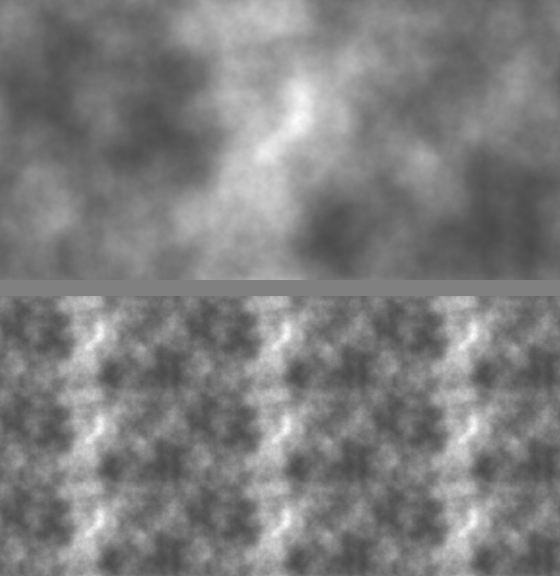
Top, the tile; bottom, the same tile 3 across and 3 down.
A WebGL 1 fragment shader for this texture:

```glsl
precision highp float;
// Soft grey clouds: a bright drifting bank between darker hollows, tiling on all sides.

uniform vec2 u_resolution;

const float TAU = 6.2831853;
const int OCTAVES = 7;
const vec2 BASE_CELLS = vec2(6.0, 3.0);

// Random unit vector for a lattice point, wrapped to the given period.
vec2 gradientAt(vec2 cell, vec2 period, float seed) {
  vec2 wrapped = mod(cell + 0.5, period) - 0.5;
  float h = fract(sin(dot(wrapped, vec2(12.99, 78.23)) + seed * 3.71) * 43758.55);
  return vec2(cos(TAU * h), sin(TAU * h));
}

// Gradient noise that repeats after a whole number of cells.
float wrappedNoise(vec2 p, vec2 period, float seed) {
  vec2 cell = floor(p);
  vec2 f = p - cell;
  vec2 blend = f * f * f * (f * (f * 6.0 - 15.0) + 10.0);
  vec2 right = vec2(1.0, 0.0);
  vec2 up = vec2(0.0, 1.0);
  float a = dot(gradientAt(cell, period, seed), f);
  float b = dot(gradientAt(cell + right, period, seed), f - right);
  float c = dot(gradientAt(cell + up, period, seed), f - up);
  float d = dot(gradientAt(cell + 1.0, period, seed), f - 1.0);
  return mix(mix(a, b, blend.x), mix(c, d, blend.x), blend.y);
}

// Layers of noise, each twice as fine and shifted off the previous lattice.
float cloudNoise(vec2 uv, vec2 cells, float gain) {
  float sum = 0.0;
  float amplitude = 1.0;
  for (int i = 0; i < OCTAVES; i++) {
    float layer = float(i);
    vec2 shift = layer * vec2(0.37, 0.61);
    sum += amplitude * wrappedNoise(uv * cells + shift, cells, layer + 2.0);
    amplitude *= gain;
    cells *= 2.0;
  }
  return sum;
}

// Periodic bell curve, 1 at the centre.
float bell(float x, float centre, float tightness) {
  return exp(tightness * (cos(TAU * (x - centre)) - 1.0));
}

// Tall bright bank that sways with height and is strongest near the middle.
float brightBank(vec2 uv) {
  float centre = 0.49 + 0.05 * sin(TAU * (uv.y - 0.38));
  float strength = 1.0 - 0.22 * cos(TAU * (uv.y - 0.03));
  return strength * bell(uv.x, centre, 3.0);
}

// Slanted dark hollow.
float hollow(vec2 uv, vec2 centre) {
  float lean = 0.03 * sin(TAU * (uv.y - centre.y));
  return bell(uv.x, centre.x - lean, 10.0) * bell(uv.y, centre.y, 1.8);
}

// Bends the tones so that darks gather and lights spread, keeping the mean.
float liftTones(float grey, float middle, float bend) {
  float offset = grey - middle;
  return grey + bend * (offset * offset - 0.012);
}

void main() {
  vec2 uv = gl_FragCoord.xy / u_resolution;
  float grey = 0.445;
  grey += 0.24 * brightBank(uv);
  grey -= 0.14 * hollow(uv, vec2(0.27, 0.73));
  grey -= 0.08 * hollow(uv, vec2(0.88, 0.08));
  grey += 0.28 * cloudNoise(uv, BASE_CELLS, 0.5);
  grey = liftTones(grey, 0.5, 1.0);
  gl_FragColor = vec4(vec3(clamp(grey, 0.0, 1.0)), 1.0);
}
```
